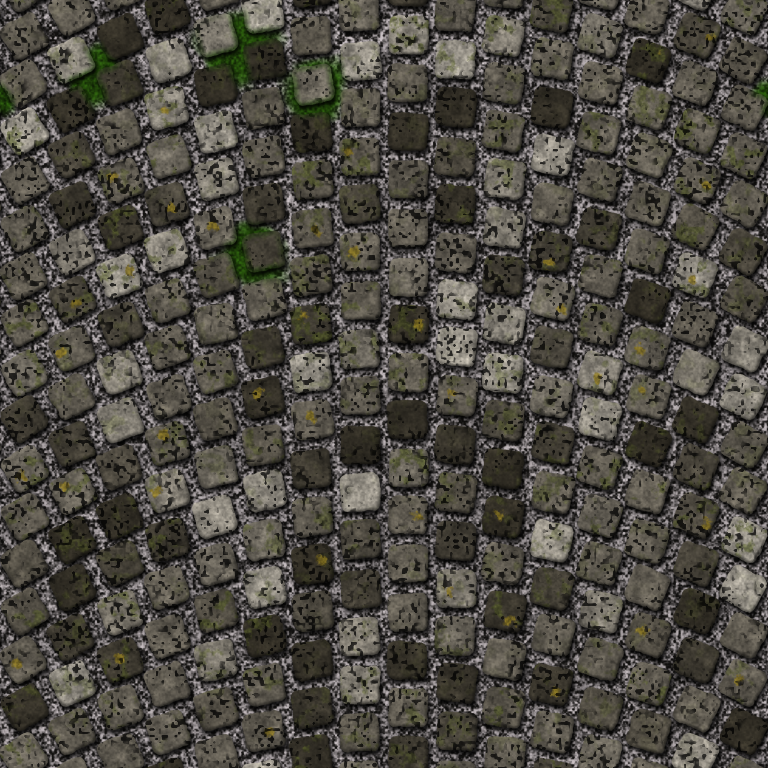
Reproduce this texture procedurally as a Shadertoy shader.

```glsl
const float REPEATS = 16.0;
const vec2 HALF_SIZE = vec2(0.412, 0.398);
const float CORNER = 0.15;
const vec3 DARK_STONE = vec3(0.19, 0.175, 0.14);
const vec3 MID_STONE = vec3(0.385, 0.365, 0.325);
const vec3 PALE_STONE = vec3(0.60, 0.58, 0.54);
const vec3 DARK_GRIT = vec3(0.07, 0.065, 0.06);
const vec3 PALE_GRIT = vec3(0.70, 0.67, 0.68);
const vec3 MOSS = vec3(0.29, 0.32, 0.13);
const vec3 LICHEN = vec3(0.56, 0.48, 0.13);
const vec3 GRASS = vec3(0.13, 0.27, 0.04);

float hash(vec2 p) {
    vec3 q = fract(p.xyx * 0.1031);
    q += dot(q, q.yzx + 33.33);
    return fract((q.x + q.y) * q.z);
}

float noise(vec2 p) {
    vec2 i = floor(p), f = fract(p);
    f = f * f * (3.0 - 2.0 * f);
    float low = mix(hash(i), hash(i + vec2(1, 0)), f.x);
    float high = mix(hash(i + vec2(0, 1)), hash(i + vec2(1, 1)), f.x);
    return mix(low, high, f.y);
}

float fbm(vec2 p) {
    float sum = 0.0, weight = 0.5;
    for (int k = 0; k < 4; k++, weight *= 0.5) {
        sum += weight * noise(p);
        p = p * 2.03 + 17.3;
    }
    return sum / 0.9375;
}

vec2 rotate(vec2 p, float a) {
    return vec2(cos(a) * p.x + sin(a) * p.y, cos(a) * p.y - sin(a) * p.x);
}

float roundBox(vec2 p, vec2 halfSize, float radius) {
    vec2 q = abs(p) - halfSize + radius;
    return length(max(q, 0.0)) + min(max(q.x, q.y), 0.0) - radius;
}

// Overgrown joints, in canvas units: centre and radius
float grassAmount(vec2 uv, float roughness) {
    vec3 tufts[5] = vec3[5](vec3(0.31, 0.94, 0.06), vec3(0.41, 0.885, 0.05),
        vec3(0.33, 0.67, 0.055), vec3(0.12, 0.90, 0.045), vec3(0.0, 0.87, 0.03));
    float amount = 0.0;
    for (int k = 0; k < 5; k++) {
        vec2 d = uv - tufts[k].xy;
        d.x -= round(d.x);
        float reach = tufts[k].z * (0.5 + roughness);
        amount = max(amount, 1.0 - smoothstep(0.55 * reach, reach, length(d)));
    }
    return amount;
}

vec3 mortarColor(vec2 p, float grain, float shadowDistance, float grass) {
    vec3 color = mix(DARK_GRIT, PALE_GRIT, smoothstep(0.15, 0.9, grain));
    color *= 0.75 + 0.5 * fbm(p * 1.7);
    color = mix(color, GRASS * (0.4 + 1.2 * grain), grass);
    return color * mix(0.18, 1.0, smoothstep(-0.05, 0.09, shadowDistance));
}

vec3 stoneColor(vec2 p, vec2 local, vec2 id, float dist, float grain) {
    // Individual tone with blotches and grain
    float tone = hash(id + 7.0);
    vec3 color = mix(DARK_STONE, MID_STONE, smoothstep(0.0, 0.5, tone));
    color = mix(color, PALE_STONE, smoothstep(0.65, 1.0, tone));
    color *= (0.65 + 0.7 * fbm(p * 4.0 + 31.0)) * (0.8 + 0.4 * grain);
    // Moss and occasional lichen
    float growth = smoothstep(0.52, 0.72, fbm(p * 5.0 + 90.0));
    color = mix(color, MOSS * (0.6 + 0.8 * grain), 0.65 * growth * hash(id + 43.0));
    vec2 spot = 0.5 * (vec2(hash(id + 51.0), hash(id + 63.0)) - 0.5);
    float spread = length(local - spot) + 0.25 * (fbm(p * 9.0) - 0.5);
    float lichen = step(0.87, hash(id + 77.0)) * (1.0 - smoothstep(0.05, 0.13, spread));
    color = mix(color, LICHEN * (0.6 + 0.6 * grain), 0.8 * lichen);
    // Pitted surface
    float pits = smoothstep(0.60, 0.78, noise(p * 15.0 + 5.0));
    color *= 1.0 - 0.75 * pits * smoothstep(0.3, 0.6, fbm(p * 2.5 + 60.0));
    // Worn rim, lit from the upper left
    float light = dot(normalize(local + 0.0001), vec2(-0.45, 0.89));
    return color * (1.0 + smoothstep(-0.09, 0.0, dist) * (0.3 * light - 0.22));
}

void mainImage(out vec4 fragColor, in vec2 fragCoord) {
    vec2 uv = fragCoord / iResolution.xy;
    vec2 p = uv * REPEATS, id = vec2(0.0), local = vec2(0.0);
    float pixel = REPEATS / iResolution.y;
    float wobble = 0.06 * (fbm(p * 6.0 + 12.0) - 0.5);
    float dist = 10.0, shadow = 10.0;
    // Nearest stone in alternately shifted columns, turned to form arcs
    for (int k = 0; k < 9; k++) {
        float column = floor(p.x) + float(k % 3 - 1);
        float shift = 0.25 + 0.5 * mod(column, 2.0);
        float row = round(p.y - shift) + float(k / 3 - 1);
        vec2 cell = mod(vec2(column, row), REPEATS);
        vec2 jitter = 0.05 * (vec2(hash(cell + 3.0), hash(cell + 19.0)) - 0.5);
        vec2 offset = p - vec2(column + 0.5, row + shift) - jitter;
        float angle = 1.05 * (0.52 - (column + 0.5) / REPEATS);
        angle += 0.09 * (hash(cell + 29.0) - 0.5);
        float d = roundBox(rotate(offset, angle), HALF_SIZE, CORNER) + wobble;
        vec2 shaded = rotate(offset - vec2(0.03, -0.06), angle);
        shadow = min(shadow, roundBox(shaded, HALF_SIZE, CORNER) + wobble);
        if (d < dist) { dist = d; id = cell; local = offset; }
    }
    // Grainy joints beneath the stones
    float grain = 0.65 * noise(p * 19.0) + 0.35 * noise(p * 31.0 + 8.0);
    float grass = grassAmount(uv, fbm(p * 1.5 + 40.0));
    vec3 mortar = mortarColor(p, grain, shadow, grass);
    vec3 stone = stoneColor(p, local, id, dist, grain);
    stone = mix(stone, GRASS * (0.5 + grain), 0.5 * grass * smoothstep(-0.16, 0.0, dist));
    float cover = 1.0 - smoothstep(-0.7 * pixel, 0.7 * pixel, dist);
    fragColor = vec4(mix(mortar, stone, cover), 1.0);
}
```
